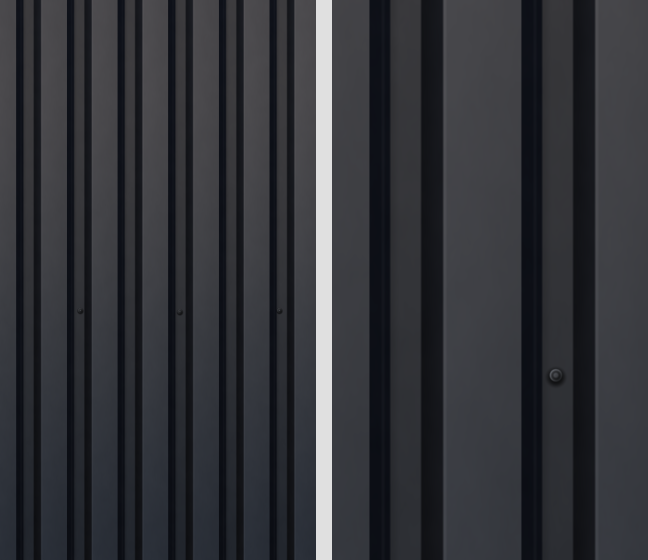
Left: the whole. Right: its middle third, enlarged.
Write a Shadertoy shader that draws this texture.

```glsl
const float PITCH = 0.1603;        // rib spacing, in canvas widths
const float FIRST_RIB = 0.0530;    // left edge of the first groove
const float RIB_START = 0.132;     // profile edges, in pitches
const float RIB_END = 0.335;
const float PANEL_START = 0.480;
const float CREASE = 0.075;        // fold line inside the left groove
const float SCREW_FIRST = 0.2546;  // screw row, in canvas widths
const float SCREW_GAP = 0.3150;
const float SCREW_HEIGHT = 0.4455; // in canvas heights
const float SCREW_RADIUS = 0.0075;
const float MOTTLE = 0.005;
const vec3 PANEL_LOW = vec3(0.155, 0.175, 0.210);
const vec3 PANEL_MID = vec3(0.235, 0.241, 0.260);
const vec3 PANEL_TOP = vec3(0.288, 0.283, 0.295);
const vec3 GROOVE = vec3(0.050, 0.060, 0.088);
const vec3 SHADE = vec3(0.092, 0.098, 0.118);
const vec3 SCREW = vec3(0.300, 0.310, 0.330);

float hash(float n) {
    return fract(sin(n * 91.7) * 437.5);
}

// Soft-edged interval from a to b
float band(float x, float a, float b, float soft) {
    return smoothstep(a - soft, a + soft, x) - smoothstep(b - soft, b + soft, x);
}

// Faint unevenness of the paint
float mottle(vec2 p) {
    float sum = 0.0, gain = 0.5;
    for (int i = 0; i < 4; i++) {
        sum += gain * sin(p.x + 1.7 * sin(p.y)) * sin(p.y * 0.8 + sin(p.x));
        p = mat2(1.6, 1.2, -1.2, 1.6) * p + 2.3;
        gain *= 0.7;
    }
    return sum;
}

// Vertical falloff of daylight over the sheet
vec3 sheetColor(float h) {
    vec3 c = mix(PANEL_LOW, PANEL_MID, smoothstep(-0.1, 0.6, h));
    return mix(c, PANEL_TOP, smoothstep(0.35, 0.9, h));
}

vec3 ribbedSheet(vec2 p, float h, float pixel) {
    float u = (p.x - FIRST_RIB) / PITCH;
    float id = floor(u);
    float x = u - id;
    float soft = 0.8 * pixel / PITCH + 0.004;
    vec3 sheet = sheetColor(h) * (0.985 + 0.03 * hash(id + 3.0));

    // Flat panel, slightly brighter beside its lit left edge
    vec3 panel = sheet * mix(1.04, 0.97, smoothstep(PANEL_START, 1.0, x));
    panel += 0.035 * band(x, PANEL_START, PANEL_START + 0.022, soft);

    // Raised rib between a deep groove and a shaded flank
    vec3 rib = sheet * mix(0.72, 0.82, smoothstep(RIB_START, RIB_START + 0.07, x));
    vec3 groove = GROOVE * mix(0.85, 1.1, h);
    groove += 0.025 * band(x, CREASE, CREASE + 0.02, soft);
    vec3 flank = SHADE * mix(0.70, 1.05, h);
    flank *= mix(0.80, 1.08, smoothstep(RIB_END, PANEL_START, x));

    vec3 col = mix(groove, rib, smoothstep(RIB_START - soft, RIB_START + soft, x));
    col = mix(col, flank, smoothstep(RIB_END - soft, RIB_END + soft, x));
    col = mix(col, panel, smoothstep(PANEL_START - soft, PANEL_START + soft, x));
    // Wrap the panel softly into the next groove
    return mix(col, GROOVE, smoothstep(1.0 - soft, 1.0, x));
}

// Domed screw heads on every second rib
vec3 addScrews(vec3 col, vec2 p, float aspect, float pixel) {
    float id = floor((p.x - SCREW_FIRST) / SCREW_GAP + 0.5);
    if (id < 0.0) return col;
    float drop = 0.004 * mod(id, 2.0);
    vec2 q = p - vec2(SCREW_FIRST + id * SCREW_GAP, SCREW_HEIGHT * aspect - drop);
    float d = length(q);
    float shadow = 1.0 - smoothstep(0.7, 1.7, length(q + vec2(0.0, 0.002)) / SCREW_RADIUS);
    col *= 1.0 - 0.65 * shadow;
    float light = 0.85 + 0.35 * (q.y - q.x) / SCREW_RADIUS;
    float head = 1.0 - smoothstep(-pixel, pixel, d - SCREW_RADIUS * 0.88);
    col = mix(col, SCREW * light, head);
    float ring = 1.0 - smoothstep(0.0, 0.0014 + pixel, abs(d - SCREW_RADIUS * 0.5));
    return col * (1.0 - 0.45 * ring);
}

void mainImage(out vec4 fragColor, in vec2 fragCoord) {
    float pixel = 1.0 / iResolution.x;
    float aspect = iResolution.y * pixel;
    vec2 p = fragCoord * pixel;
    vec3 col = ribbedSheet(p, p.y / aspect, pixel);
    col += MOTTLE * mottle(p * vec2(48.0, 26.0));
    col = addScrews(col, p, aspect, pixel);
    fragColor = vec4(col, 1.0);
}
```
